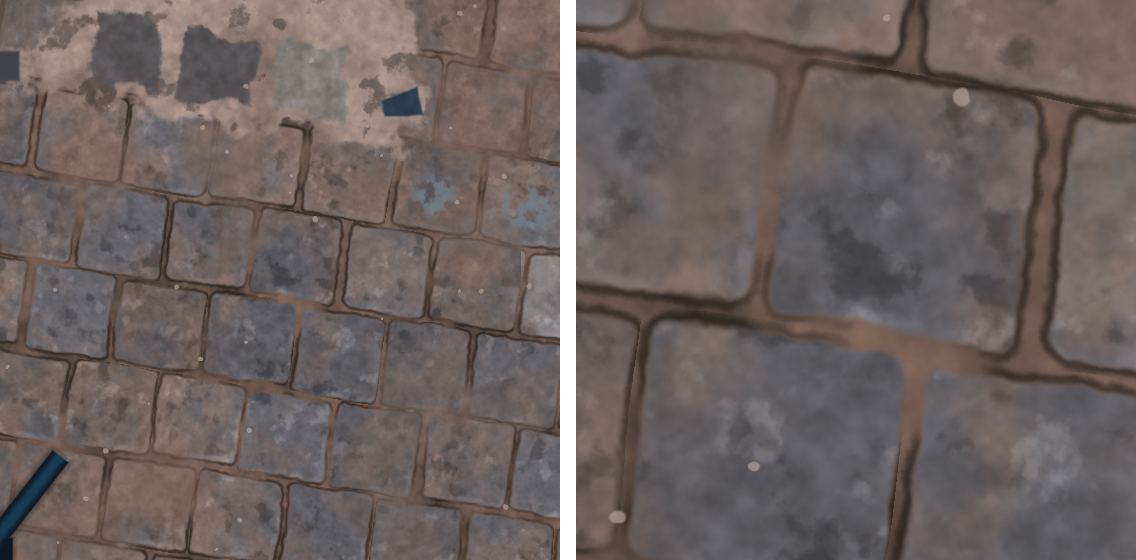
Left, the full canvas; right, a detail of the centre.
Reproduce this texture procedurally as a three.js fragment shader.

```glsl
// Worn, slanted rows of stone setts with dusty joints, a cement smear and a dark blue bar
varying vec2 vUv;

float hash(vec2 p) {
  return fract(sin(dot(p, vec2(127.1, 311.7))) * 43758.5);
}

float noise(vec2 p) {
  vec2 i = floor(p), f = fract(p);
  f = f * f * (3.0 - 2.0 * f);
  return mix(mix(hash(i), hash(i + vec2(1, 0)), f.x),
             mix(hash(i + vec2(0, 1)), hash(i + vec2(1, 1)), f.x), f.y);
}

float fbm(vec2 p) {
  float sum = 0.0, amp = 0.5;
  for (int i = 0; i < 5; i++) {
    sum += amp * noise(p);
    p = mat2(1.6, 1.2, -1.2, 1.6) * p + 3.7;
    amp *= 0.5;
  }
  return sum / 0.97;
}

float box(vec2 p, vec2 halfSize) {
  vec2 d = abs(p) - halfSize;
  return length(max(d, 0.0)) + min(max(d.x, d.y), 0.0);
}

float blob(vec2 p, vec2 centre, float radius) {
  return 1.0 - smoothstep(radius * 0.4, radius, length(p - centre));
}

void main() {
  vec2 p = vec2(vUv.x, 1.0 - vUv.y); // y runs down
  float broad = fbm(p * 6.0 + 2.0);
  float mottle = fbm(p * 17.0 + 9.0);
  float fine = fbm(p * 60.0);
  float grit = noise(p * 190.0);

  // Slanted grid, each row shifted by about half a stone
  vec2 slant = vec2(p.x + 0.13 * p.y, p.y - 0.155 * p.x);
  vec2 wobble = vec2(noise(p * 14.0), noise(p * 14.0 + 40.0)) - 0.5;
  vec2 grid = (slant - vec2(0.0, 0.137) + 0.008 * wobble) / vec2(0.162, 0.1602);
  float row = floor(grid.y);
  grid.x -= 0.578 + 0.072 * row - 0.5 * mod(row, 2.0);
  vec2 id = floor(grid);
  vec2 cell = fract(grid) - 0.5;

  // Rounded stone with its own size and offset
  vec2 jitter = vec2(hash(id + 5.0), hash(id + 17.0)) - 0.5;
  vec2 halfSize = vec2(0.452, 0.45) + 0.035 * (vec2(hash(id + 31.0), hash(id + 43.0)) - 0.5);
  float edge = box(cell - 0.05 * jitter, halfSize - 0.055) - 0.055 + 0.05 * (fine - 0.5);
  float stoneMask = 1.0 - smoothstep(-0.015, 0.02, edge);

  // Stone face: rust and slate patches
  float slateRow = 1.0 - smoothstep(0.0, 1.5, abs(row - 1.7));
  float slate = smoothstep(0.35, 0.68, 0.5 * broad + 0.5 * mottle + 0.14 * slateRow
              + 0.16 * (hash(id + 3.0) - 0.5));
  vec3 stone = mix(vec3(0.505, 0.425, 0.395), vec3(0.385, 0.382, 0.405), slate);
  stone *= 0.95 + 0.14 * (hash(id + 71.0) - 0.5) + 0.34 * (fine - 0.45) + 0.08 * (grit - 0.5);
  stone *= 1.0 - 0.22 * smoothstep(0.6, 0.75, fbm(p * 32.0 + 21.0));
  stone += 0.09 * smoothstep(0.62, 0.8, fbm(p * 40.0 + 60.0));

  // Pale worn rim on the lower and right sides
  float rim = smoothstep(-0.07, -0.025, edge) * smoothstep(0.1, 0.5, cell.x + cell.y);
  stone += 0.06 * rim * smoothstep(0.35, 0.6, mottle);

  // Joint: brown soil with a broken dark line beside the stone
  vec3 joint = mix(vec3(0.34, 0.275, 0.245), vec3(0.46, 0.37, 0.325), smoothstep(0.3, 0.7, mottle));
  float crevice = 1.0 - smoothstep(0.0, 0.035, abs(edge - 0.022));
  joint *= 1.0 - 0.42 * crevice * smoothstep(0.3, 0.55, fbm(p * 11.0 + 33.0));
  joint *= 0.85 + 0.3 * fine;
  vec3 color = mix(joint, stone, stoneMask);

  // Reddish dust fills some joints and the lower left
  float drift = smoothstep(0.76, 0.96, p.y) * (1.0 - smoothstep(0.2, 0.85, p.x));
  float dust = smoothstep(0.5, 0.72, fbm(p * 7.0 + 55.0) + 0.22 * drift);
  dust = max(dust * 0.6, 0.85 * blob(p, vec2(0.39, 0.28), 0.1));
  dust = max(dust, 0.55 * blob(p, vec2(0.85, 0.23), 0.15));
  vec3 dustColor = mix(vec3(0.49, 0.39, 0.345), vec3(0.43, 0.385, 0.375), slate * 0.7);
  color = mix(color, dustColor * (0.84 + 0.34 * fine), dust);

  // Cement smear over the top rows, with three setts showing through
  float reach = min(min(0.155 - slant.y, 0.73 - p.x), min(p.x - 0.02, p.y + 0.7 * p.x - 0.1));
  float cement = smoothstep(-0.01, 0.012, reach + 0.12 * (mottle - 0.5));
  float bare = step(abs(row + 1.0), 0.5) * step(abs(id.x - 2.0), 1.5);
  bare *= smoothstep(0.03, 0.09, -edge + 0.28 * (mottle - 0.5));
  vec3 cementColor = mix(vec3(0.52, 0.44, 0.405), vec3(0.625, 0.545, 0.51), smoothstep(0.3, 0.6, broad));
  cementColor *= 0.83 + 0.36 * fine;
  cementColor *= 1.0 - 0.3 * smoothstep(0.63, 0.73, fbm(p * 26.0 + 80.0));
  vec3 bareColor = mix(vec3(0.34, 0.325, 0.335), vec3(0.51, 0.485, 0.47), step(2.5, id.x));
  color = mix(color, mix(cementColor, bareColor * (0.8 + 0.4 * fine), bare), cement);

  // Pale stone at the right and two bluish worn spots
  color += 0.13 * step(abs(row - 1.0), 0.5) * step(0.93, p.x) * stoneMask * smoothstep(0.3, 0.6, mottle);
  float spots = max(blob(p, vec2(0.775, 0.348), 0.05), blob(p, vec2(0.945, 0.365), 0.065));
  color = mix(color, vec3(0.43, 0.49, 0.53), 0.8 * spots * smoothstep(0.4, 0.6, fine));

  // Scattered pale pebbles
  vec2 spot = p * 24.0;
  vec2 spotId = floor(spot);
  vec2 centre = 0.25 + 0.5 * vec2(hash(spotId + 7.0), hash(spotId + 13.0));
  float size = 0.06 + 0.09 * hash(spotId + 23.0);
  float pebble = 1.0 - smoothstep(size * 0.6, size, length(fract(spot) - centre) + 0.08 * (grit - 0.5));
  color = mix(color, vec3(0.68, 0.61, 0.57), 0.75 * pebble * step(0.95, hash(spotId)));

  // Blue shard and dark chip
  vec2 shard = mat2(0.98, 0.2, -0.2, 0.98) * (p - vec2(0.718, 0.187));
  float shardEdge = box(shard, vec2(0.035, 0.021 + 0.2 * shard.x)) + 0.008 * (mottle - 0.5);
  color = mix(color, vec3(0.17, 0.24, 0.31) * (0.8 + 0.4 * fine), 1.0 - smoothstep(-0.003, 0.003, shardEdge));
  float chip = box(p - vec2(0.0, 0.118), vec2(0.035, 0.027));
  color = mix(color, vec3(0.25, 0.26, 0.28), 1.0 - smoothstep(-0.004, 0.004, chip));

  // Blue bar with a soft shadow and a lit middle
  vec2 bar = mat2(-0.615, 0.788, 0.788, 0.615) * (p - vec2(0.108, 0.815));
  float barEdge = min(box(bar - vec2(0.1, 0.0), vec2(0.1, 0.018)), box(p - vec2(0.01, 0.985), vec2(0.013, 0.025)));
  color *= 1.0 - 0.25 * (1.0 - smoothstep(0.0, 0.012, barEdge));
  vec3 barColor = mix(vec3(0.06, 0.10, 0.14), vec3(0.09, 0.23, 0.32), 1.0 - smoothstep(0.003, 0.016, abs(bar.y)));
  color = mix(color, barColor, 1.0 - smoothstep(-0.002, 0.002, barEdge));

  gl_FragColor = vec4(color, 1.0);
}
```
